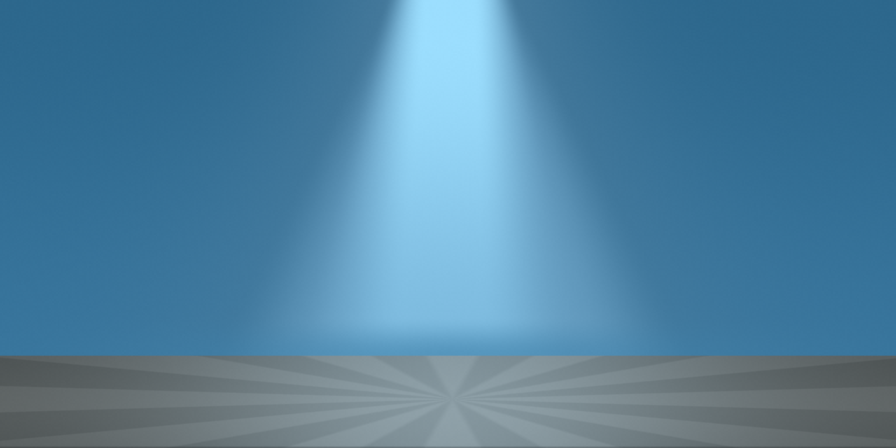
This background is drawn by a Shadertoy shader. Its source:

```glsl
const vec3 WALL_TOP = vec3(0.175, 0.405, 0.550);
const vec3 WALL_LOW = vec3(0.215, 0.455, 0.610);
const vec3 HAZE = vec3(0.310, 0.505, 0.635);
const vec3 BEAM_SIDE = vec3(0.410, 0.630, 0.770);
const vec3 BEAM_TOP = vec3(0.610, 0.870, 0.995);
const vec3 BEAM_LOW = vec3(0.490, 0.730, 0.870);
const vec3 WALL_FOOT = vec3(0.250, 0.510, 0.670);
const vec3 FLOOR_EDGE = vec3(0.305, 0.325, 0.325);
const vec3 FLOOR_LIT = vec3(0.505, 0.575, 0.605);

const float HORIZON = 0.206;
const float AXIS = 1.01;                     // beam axis, in canvas heights
const vec2 RAY_CENTER = vec2(1.01, 0.109);
const float RAY_PAIRS = 12.0;
const float RAY_SQUASH = 4.5;
const float RAY_CONTRAST = 0.042;
const float GRAIN = 0.006;

float hash(vec2 p) {
    return fract(sin(dot(p, vec2(127.1, 311.7))) * 43758.5453);
}

// Soft band between two x positions
float band(float x, float left, float right, float blur) {
    return smoothstep(left - blur, left + blur, x)
         * (1.0 - smoothstep(right - blur, right + blur, x));
}

vec3 wall(vec2 p) {
    float drop = 1.0 - p.y;
    float dx = p.x - AXIS;
    vec3 color = mix(WALL_TOP, WALL_LOW, smoothstep(0.0, 0.8, drop));

    // Wide haze around the beam
    float spread = 0.30 + 0.38 * drop;
    color = mix(color, HAZE, 0.85 * exp(-dx * dx / (spread * spread)));

    // Outer cone, then its bright core
    float cone = band(p.x, 0.90 - 0.37 * drop, 1.12 + 0.38 * drop, 0.035 + 0.13 * drop);
    float core = band(p.x, 0.905 - 0.16 * drop, 1.105 + 0.11 * drop, 0.05 + 0.09 * drop);
    color = mix(color, BEAM_SIDE, 0.85 * cone);
    color = mix(color, mix(BEAM_TOP, BEAM_LOW, smoothstep(0.05, 0.8, drop)), core);

    // Darker blue where the wall meets the floor
    float foot = 1.0 - smoothstep(0.0, 0.09, p.y - HORIZON);
    return mix(color, WALL_FOOT, 0.65 * foot * exp(-dx * dx * 2.5));
}

vec3 stage(vec2 p, float pixel) {
    vec2 d = (p - RAY_CENTER) * vec2(1.0, RAY_SQUASH);
    float glow = exp(-pow(abs(d.x) / 0.62, 2.0));
    vec3 color = mix(FLOOR_EDGE, FLOOR_LIT, glow);
    color += 0.035 * (1.0 - smoothstep(0.0, 0.16, abs(p.y - 0.09)));

    // Alternating rays, softened over about one pixel
    float wave = cos(atan(d.x, d.y) * RAY_PAIRS);
    float blur = RAY_PAIRS * RAY_SQUASH * pixel / max(length(d), pixel);
    color += RAY_CONTRAST * (smoothstep(-blur, blur, wave) - 0.5);

    // Thin shade along the lower rim
    return color * (1.0 - 0.2 * (1.0 - smoothstep(0.0, 0.006, p.y)));
}

void mainImage(out vec4 fragColor, in vec2 fragCoord) {
    float pixel = 1.0 / iResolution.y;
    vec2 p = fragCoord * pixel;
    p.x *= 2.0 * iResolution.y / iResolution.x;

    float above = smoothstep(-pixel, pixel, p.y - HORIZON);
    vec3 color = mix(stage(p, pixel), wall(p), above);
    color += GRAIN * (hash(floor(p * 256.0)) - 0.5);
    fragColor = vec4(clamp(color, 0.0, 1.0), 1.0);
}
```
